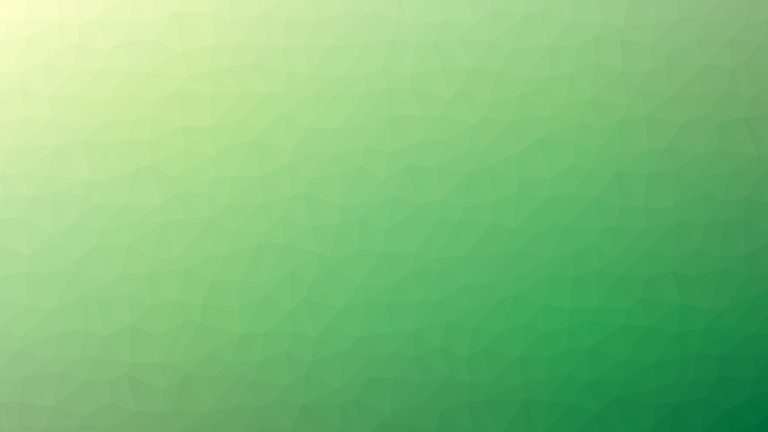
Give the GLSL for this background, as a Shadertoy shader.

```glsl
// Low-poly mesh of small facets, shaded from pale yellow (top left) to deep green (bottom right).

const float CELL_SIZE = 0.06;   // mesh spacing, in canvas heights
const float JITTER = 0.7;       // vertex scatter, in cells

const vec3 GREENS[5] = vec3[5](
    vec3(1.0, 1.0, 0.8),
    vec3(0.761, 0.902, 0.6),
    vec3(0.471, 0.776, 0.475),
    vec3(0.192, 0.639, 0.329),
    vec3(0.0, 0.408, 0.216));

// --- Perceptual colour: sRGB to Lab (scaled by 1/100) and back ---
vec3 rgbToLab(vec3 rgb) {
    vec3 lin = mix(rgb / 12.92, pow((rgb + 0.055) / 1.055, vec3(2.4)), step(0.04045, rgb));
    vec3 xyz = vec3(dot(lin, vec3(0.4339, 0.3762, 0.1899)),
                    dot(lin, vec3(0.2126, 0.7152, 0.0722)),
                    dot(lin, vec3(0.0177, 0.1095, 0.8728)));
    vec3 f = pow(xyz, vec3(1.0 / 3.0));
    return vec3(1.16 * f.y - 0.16, 5.0 * (f.x - f.y), 2.0 * (f.y - f.z));
}

vec3 labToRgb(vec3 lab) {
    float fy = (lab.x + 0.16) / 1.16;
    vec3 f = vec3(fy + lab.y / 5.0, fy, fy - lab.z / 2.0);
    vec3 xyz = f * f * f;
    vec3 lin = vec3(dot(xyz, vec3(3.0801, -1.5372, -0.5429)),
                    dot(xyz, vec3(-0.9209, 1.8758, 0.0452)),
                    dot(xyz, vec3(0.0529, -0.2040, 1.1511)));
    lin = clamp(lin, 0.0, 1.0);
    return mix(lin * 12.92, 1.055 * pow(lin, vec3(1.0 / 2.4)) - 0.055, step(0.0031308, lin));
}

// Position t in 0..1 along the green ramp, as Lab
vec3 rampLab(float t) {
    float s = clamp(t, 0.0, 1.0) * 4.0;
    int i = min(int(s), 3);
    return mix(rgbToLab(GREENS[i]), rgbToLab(GREENS[i + 1]), s - float(i));
}

// --- Mesh ---
vec2 hash22(vec2 p) {
    vec3 q = fract(p.xyx * vec3(0.1031, 0.1030, 0.0973));
    q += dot(q, q.yzx + 33.33);
    return fract((q.xx + q.yz) * q.zy);
}

vec2 meshVertex(vec2 id) {
    return id + (hash22(id + 40.0) - 0.5) * JITTER;
}

float cross2(vec2 a, vec2 b) {
    return a.x * b.y - a.y * b.x;
}

// Signed distance to the line a-b, positive on its left
float edgeDistance(vec2 p, vec2 a, vec2 b) {
    return cross2(b - a, p - a) / max(length(b - a), 1e-4);
}

// Antialiased facet: weighted centroid in xy, coverage in z
vec3 facet(vec2 p, vec2 a, vec2 b, vec2 c, float pixel) {
    float d = min(edgeDistance(p, a, b), min(edgeDistance(p, b, c), edgeDistance(p, c, a)));
    float coverage = clamp(d / pixel + 0.5, 0.0, 1.0);
    return vec3((a + b + c) / 3.0, 1.0) * coverage;
}

// Splits one cell along the diagonal that gives the fuller triangles
vec3 cellFacets(vec2 p, vec2 id, float pixel) {
    vec2 a = meshVertex(id);
    vec2 b = meshVertex(id + vec2(1.0, 0.0));
    vec2 c = meshVertex(id + vec2(1.0, 1.0));
    vec2 d = meshVertex(id + vec2(0.0, 1.0));
    float areaAC = min(cross2(b - a, c - a), cross2(c - a, d - a));
    float areaBD = min(cross2(b - a, d - a), cross2(c - b, d - b));
    if (areaAC > areaBD) return facet(p, a, b, c, pixel) + facet(p, a, c, d, pixel);
    return facet(p, a, b, d, pixel) + facet(p, b, c, d, pixel);
}

vec2 facetCentre(vec2 p, float pixel) {
    vec3 sum = vec3(0.0);
    for (int y = -1; y <= 1; y++)
        for (int x = -1; x <= 1; x++)
            sum += cellFacets(p, floor(p) + vec2(x, y), pixel);
    return sum.xy / max(sum.z, 1e-4);
}

void mainImage(out vec4 fragColor, in vec2 fragCoord) {
    float cellPixels = CELL_SIZE * iResolution.y;
    vec2 centre = facetCentre(fragCoord / cellPixels, 1.0 / cellPixels);
    vec2 uv = centre * cellPixels / iResolution.xy;

    // Each facet averages a left-right ramp and a top-bottom ramp
    vec3 lab = mix(rampLab(uv.x), rampLab(1.0 - uv.y), 0.5);
    fragColor = vec4(labToRgb(lab), 1.0);
}
```
